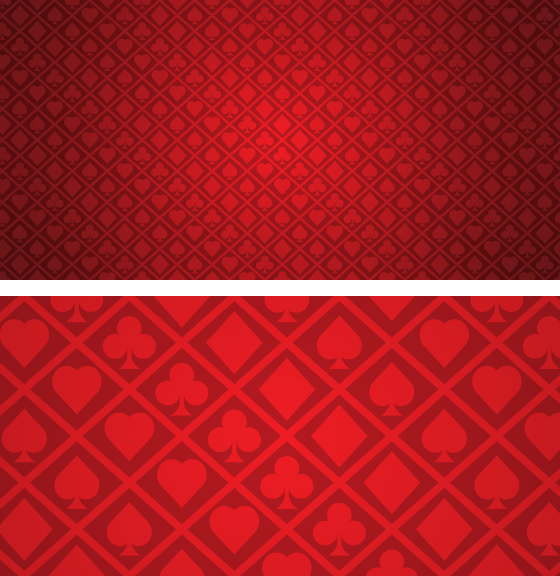
Top, the full canvas; bottom, a detail of the centre.
Write a WebGL 1 fragment shader that draws this pattern.

```glsl
precision highp float;
// Card-suit wallpaper: a lattice of diamond cells, each holding one suit built
// from distance functions; suits run along diagonals. A wrapped radial glow
// shades both cell and ink colours from bright centre to dark border.

uniform vec2 u_resolution;

#define COLUMNS 16.0
#define ROWS 9.0
#define COLUMN_SHIFT 0.065
#define LINE_HALF_WIDTH 0.073
#define GLOW_FALLOFF 1.0
#define INK_CENTRE vec3(0.94, 0.11, 0.14)
#define INK_BORDER vec3(0.42, 0.085, 0.095)
#define CELL_CENTRE vec3(0.71, 0.10, 0.125)
#define CELL_BORDER vec3(0.30, 0.045, 0.05)

const float PI = 3.14159265;

// Lengths inside a cell: 1.0 is half the cell width.
float rhombus(vec2 p, vec2 halfSize) {
  vec2 slope = 1.0 / halfSize;
  return (dot(abs(p), slope) - 1.0) / length(slope);
}

// Heart with its tip at the origin, about 1.2 wide and 1.1 tall.
float heart(vec2 p) {
  p.x = abs(p.x);
  if (p.x + p.y > 1.0) return length(p - vec2(0.25, 0.75)) - 0.35355;
  vec2 toNotch = p - vec2(0.0, 1.0);
  vec2 toSide = p - 0.5 * max(p.x + p.y, 0.0);
  float d2 = min(dot(toNotch, toNotch), dot(toSide, toSide));
  return sqrt(d2) * sign(p.x - p.y);
}

float scaledHeart(vec2 p, vec2 scale) {
  return heart(p / scale) * min(scale.x, scale.y);
}

// Flared foot shared by spade and club.
float stem(vec2 p) {
  float drop = max(-0.25 - p.y, 0.0);
  float side = abs(p.x) - 0.04 - 2.6 * drop * drop;
  return max(side, abs(p.y + 0.27) - 0.23);
}

float spade(vec2 p) {
  float body = scaledHeart(vec2(p.x, 0.52 - p.y), vec2(0.71, 0.76));
  return min(body, stem(p));
}

float club(vec2 p) {
  float top = length(p - vec2(0.0, 0.27)) - 0.235;
  float sides = length(vec2(abs(p.x) - 0.27, p.y + 0.07)) - 0.235;
  float core = length(p - vec2(0.0, 0.04)) - 0.11;
  return min(min(top, sides), min(core, stem(p)));
}

float suitShape(vec2 p, float suit) {
  if (suit < 0.5) return club(p);
  if (suit < 1.5) return rhombus(p, vec2(0.54, 0.60));
  if (suit < 2.5) return spade(p);
  return scaledHeart(p + vec2(0.0, 0.48), vec2(0.78, 0.84));
}

// Rounded triangle wave: nearly linear, but flat where the canvas wraps.
vec2 wrappedOffset(vec2 uv) {
  vec2 angle = PI * (uv - 0.5);
  return 0.81 * (sin(angle) - sin(3.0 * angle) / 9.0);
}

void main() {
  vec2 uv = gl_FragCoord.xy / u_resolution;
  vec2 grid = uv * vec2(COLUMNS, ROWS) - vec2(COLUMN_SHIFT, 0.0);

  // Nearest cell in diagonal coordinates
  vec2 cell = floor(vec2(grid.x + grid.y, grid.x - grid.y) + 0.5);
  vec2 centre = 0.5 * vec2(cell.x + cell.y, cell.x - cell.y);
  float cellAspect = (u_resolution.y / ROWS) / (u_resolution.x / COLUMNS);
  vec2 p = 2.0 * (grid - centre) * vec2(1.0, cellAspect);

  // Suit is constant along a diagonal; the row index wraps vertically
  float wraps = floor(centre.y / ROWS);
  float suit = mod(cell.x - ROWS * wraps, 4.0);

  // Suits and lattice lines share one ink
  float lattice = -rhombus(p, vec2(1.0, cellAspect)) - LINE_HALF_WIDTH;
  float pixel = 2.0 * COLUMNS / u_resolution.x;
  float ink = clamp(0.5 - min(lattice, suitShape(p, suit)) / pixel, 0.0, 1.0);

  // Radial glow
  vec2 offset = wrappedOffset(uv) * vec2(1.0, 0.5);
  float shade = clamp(length(offset) * GLOW_FALLOFF, 0.0, 1.0);
  vec3 cellColour = mix(CELL_CENTRE, CELL_BORDER, shade);
  vec3 inkColour = mix(INK_CENTRE, INK_BORDER, shade);
  gl_FragColor = vec4(mix(cellColour, inkColour, ink), 1.0);
}
```
